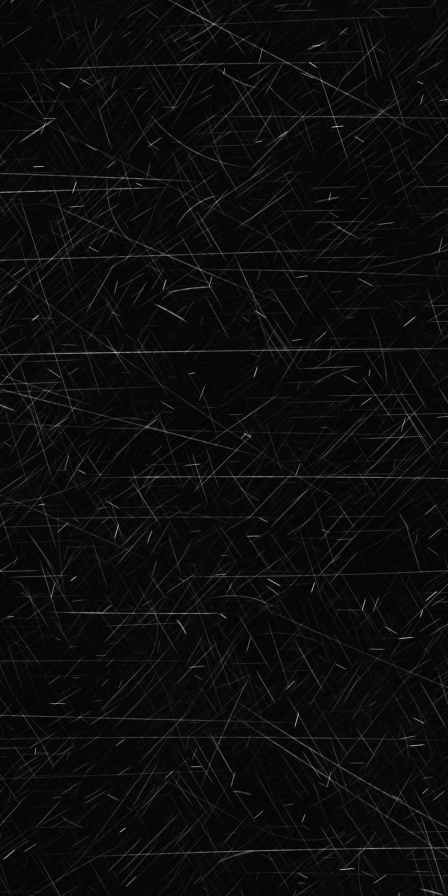
Reproduce this texture procedurally as a Shadertoy shader.

```glsl
const float CANVAS_HEIGHT = 2.0;   // in canvas widths
const vec3 BLACK_PLATE = vec3(0.018);
const vec3 SCRATCH_TINT = vec3(1.0);

float hash(vec2 p) {
    return fract(sin(dot(p, vec2(127.1, 311.7))) * 43758.5453);
}

float noise(vec2 p) {
    vec2 i = floor(p), f = fract(p);
    f = f * f * (3.0 - 2.0 * f);
    float low = mix(hash(i), hash(i + vec2(1, 0)), f.x);
    float high = mix(hash(i + vec2(0, 1)), hash(i + vec2(1, 1)), f.x);
    return mix(low, high, f.y);
}

// Coordinates along and across a given direction
vec2 turn(vec2 p, float angle) {
    float c = cos(angle), s = sin(angle);
    return vec2(c * p.x + s * p.y, c * p.y - s * p.x);
}

float stroke(float dist, float width, float soft) {
    return 1.0 - smoothstep(max(width - soft, 0.0), width + 0.75 * soft, dist);
}

// One hairline per cell, in staggered rows
float hairs(vec2 p, float angle, vec2 size, float rarity, float seed, float soft) {
    vec2 q = turn(p, angle) / size;
    q.x += 7.0 * hash(vec2(floor(q.y), seed));
    vec2 id = floor(q) + seed * 17.0;
    vec2 f = fract(q) - 0.5;
    float offset = 0.5 * (hash(id + 3.1) - 0.5);
    float slope = 0.5 * (hash(id + 5.7) - 0.5);
    float dist = abs(f.y - offset - slope * f.x) * size.y;
    float reach = mix(0.2, 0.5, hash(id + 8.3));
    float taper = 1.0 - smoothstep(0.5 * reach, reach, abs(f.x));
    return pow(hash(id), rarity) * taper * stroke(dist, 0.0008, soft);
}

// Group of separate, gently bent scratches spread over the canvas
float scratches(vec2 p, int count, float seed, float angle, float spread,
                float reach, float bend, float width, float soft) {
    float sum = 0.0;
    for (int i = 0; i < count; i++) {
        vec2 id = vec2(float(i) + 0.37, seed);
        float row = (float(i) + hash(id + 1.3)) / float(count);
        vec2 centre = vec2(hash(id + 2.9), CANVAS_HEIGHT * row);
        float tilt = angle + spread * (2.0 * hash(id + 4.1) - 1.0);
        float halfLength = reach * mix(0.3, 1.0, hash(id + 6.7));
        vec2 q = turn(p - centre, tilt);
        q.y -= bend * (2.0 * hash(id + 7.9) - 1.0) * q.x * q.x / halfLength;
        float taper = 1.0 - smoothstep(0.55 * halfLength, halfLength, abs(q.x));
        float line = stroke(abs(q.y), width, soft) * taper;
        if (line > 0.0) {
            float h = hash(id + 9.5);
            float wear = noise(vec2(q.x * 130.0, h * 50.0));
            float fade = noise(vec2(q.x * 9.0, h * 90.0));
            sum += line * mix(0.2, 1.0, h * h) * mix(0.45, 1.0, wear) * mix(0.4, 1.0, fade);
        }
    }
    return sum;
}

void mainImage(out vec4 fragColor, in vec2 fragCoord) {
    vec2 p = fragCoord / iResolution.x;
    float soft = 1.0 / iResolution.x;

    // Dusty plate
    float dust = 0.022 * noise(p * 190.0) * mix(0.4, 1.3, noise(p * 5.0));
    float light = dust;

    // Dense hairlines in patches, mostly rising to the right
    for (int i = 0; i < 9; i++) {
        float k = float(i);
        float swing = i < 5 ? 0.35 : 1.5;
        float angle = 0.72 + swing * (2.0 * hash(vec2(k, 4.6)) - 1.0);
        vec2 size = vec2(mix(0.07, 0.28, hash(vec2(k, 8.2))), 0.016);
        float patches = smoothstep(0.2, 0.85, noise(p * 4.5 + k * 13.7));
        light += 0.27 * patches * hairs(p, angle, size, 5.0, k + 1.0, soft);
    }

    // Tiny bright nicks
    for (int i = 0; i < 4; i++) {
        float k = float(i);
        float angle = 0.6 * k - 0.5;
        light += 0.6 * hairs(p, angle, vec2(0.045, 0.025), 28.0, k + 21.0, soft);
    }

    // Long level scratches
    light += 0.75 * scratches(p, 20, 3.0, 0.0, 0.045, 0.75, 0.02, 0.0011, soft);
    // Long falling and rising scratches
    light += 0.65 * scratches(p, 9, 11.0, -0.42, 0.2, 0.8, 0.04, 0.0012, soft);
    light += 0.25 * scratches(p, 16, 19.0, 0.8, 0.35, 0.5, 0.06, 0.0007, soft);
    // Curved marks in all directions
    light += 0.5 * scratches(p, 34, 27.0, 0.0, 1.57, 0.16, 0.3, 0.0010, soft);
    // Short deep gouges
    light += 0.85 * scratches(p, 26, 35.0, -0.3, 0.9, 0.06, 0.15, 0.0016, soft);

    vec3 colour = BLACK_PLATE + SCRATCH_TINT * light;
    fragColor = vec4(min(colour, 0.95), 1.0);
}
```
